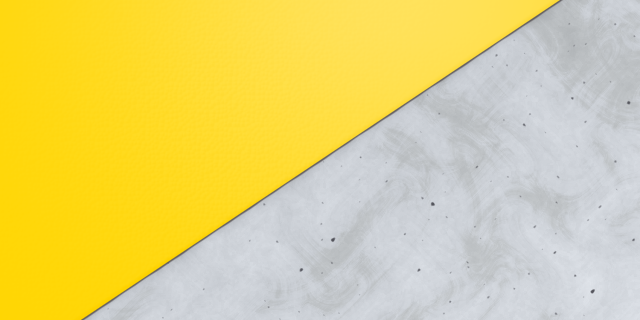
Give the GLSL for this background, as a Shadertoy shader.

```glsl
// Glossy yellow panel laid diagonally over pale, pitted concrete
#define EDGE_START vec2(0.2526, 0.0)
#define EDGE_END vec2(1.75, 1.0)
#define GLOW_CENTER vec2(1.25, 1.06)
#define YELLOW_DEEP vec3(1.0, 0.838, 0.0)
#define YELLOW_PALE vec3(1.0, 0.885, 0.36)
#define CONCRETE vec3(0.795, 0.812, 0.836)
#define PIT_COLOR vec3(0.25, 0.25, 0.28)
#define SEAM_COLOR vec3(0.36, 0.34, 0.35)
#define SEAM_WIDTH 0.0050
#define MOTTLE 0.075
#define GRAIN 0.03

float hash(vec2 cell) {
    return fract(sin(dot(cell, vec2(127.1, 311.7))) * 43758.547);
}

// Distance to the nearest scattered point, and that point's random id
vec2 cellular(vec2 p) {
    vec2 base = floor(p), nearest = vec2(9.0, 0.0);
    for (int y = -1; y <= 1; y++)
    for (int x = -1; x <= 1; x++) {
        vec2 cell = base + vec2(x, y);
        vec2 point = cell + 0.1 + 0.8 * vec2(hash(cell), hash(cell + 57.3));
        float dist = length(p - point);
        if (dist < nearest.x) nearest = vec2(dist, hash(cell + 19.7));
    }
    return nearest;
}

// Cloudy variation from warped, rotated sine layers
float layeredSines(vec2 p) {
    float sum = 0.0, amp = 0.5;
    for (int i = 0; i < 6; i++) {
        p += 0.8 * sin(1.3 * p.yx + float(i) * 1.7);
        sum += amp * sin(p.x) * cos(p.y);
        p = mat2(0.8, 0.6, -0.6, 0.8) * p * 1.9;
        amp *= 0.68;
    }
    return sum;
}

// Coverage of sparse round pits; only ids above the threshold appear
float pits(vec2 p, float scale, float threshold, float maxRadius, float px) {
    vec2 c = cellular(p * scale);
    float size = max(c.y - threshold, 0.0) / (1.0 - threshold);
    float radius = maxRadius * mix(0.35, 1.0, size * size);
    float cover = 1.0 - smoothstep(radius - px, radius + px, c.x / scale);
    return cover * step(threshold, c.y) * mix(0.55, 1.0, size);
}

vec3 panel(vec2 p, float d) {
    vec2 q = (p - GLOW_CENTER) * vec2(1.05, 1.2);
    vec3 color = mix(YELLOW_DEEP, YELLOW_PALE, exp(-dot(q, q)));
    // Faint orange-peel relief, strongest in the middle
    float relief = cellular(p * 70.0).x - cellular(p * 70.0 + vec2(0.25, -0.25)).x;
    vec2 m = p - vec2(0.7, 0.55);
    color += relief * vec3(0.01, 0.02, 0.05) * exp(-3.0 * dot(m, m));
    // Rolled border beside the cut
    color -= vec3(0.01, 0.025, 0.08) * (1.0 - smoothstep(0.0, 0.018, d));
    return color;
}

vec3 concrete(vec2 p, float d, float px) {
    float cloud = layeredSines(p * 4.5 + 2.0);
    float stain = layeredSines(p * 13.0 + 7.0);
    float grain = cellular(p * 110.0).y + cellular(p * 50.0).y - 1.0;
    vec3 color = CONCRETE + MOTTLE * (0.35 * cloud + 0.4 * stain) + GRAIN * 0.5 * grain;
    color += 0.02 * smoothstep(0.1, 0.7, -d);
    // Warm grey patches where both layers dip
    float patchy = smoothstep(0.1, 0.8, -cloud - 0.7 * stain);
    color -= vec3(0.035, 0.037, 0.05) * patchy;

    // Small and large air pockets with wobbly outlines
    vec2 wobble = p + 0.0012 * sin(p.yx * 310.0);
    float holes = pits(wobble, 9.0, 0.74, 0.0062, px);
    holes = max(holes, 0.6 * pits(wobble + 3.1, 21.0, 0.86, 0.0036, px));
    color = mix(color, PIT_COLOR, 0.9 * holes);

    // Soft shade under the panel
    return color * (1.0 - 0.13 * exp(75.0 * min(d, 0.0)));
}

void mainImage(out vec4 fragColor, in vec2 fragCoord) {
    float px = 1.0 / iResolution.y;
    vec2 p = fragCoord * px;
    // Signed distance to the cut, positive on the panel
    vec2 along = normalize(EDGE_END - EDGE_START);
    float d = dot(p - EDGE_START, vec2(-along.y, along.x));
    float s = dot(p - EDGE_START, along);

    vec3 color = concrete(p, d, px);
    float width = SEAM_WIDTH * (0.95 + 0.1 * sin(s * 23.0) + 0.08 * sin(s * 71.0));
    color = mix(color, SEAM_COLOR, 0.9 * smoothstep(-width - px, -width + px, d));
    color = mix(color, panel(p, d), smoothstep(-0.7 * px, 0.7 * px, d));
    fragColor = vec4(clamp(color, 0.0, 1.0), 1.0);
}
```
